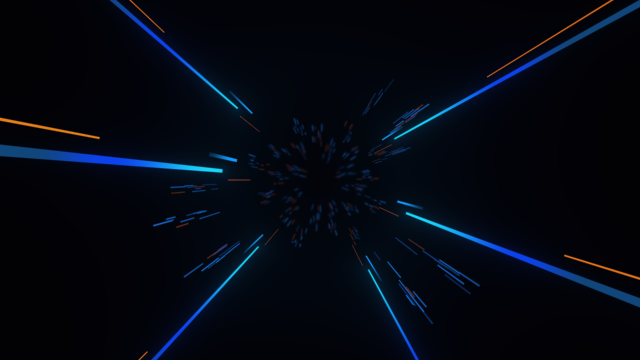
Reproduce this background procedurally as a WebGL 1 fragment shader.

```glsl
precision highp float;
// Neon light streaks racing out of a dark vanishing point at the centre.
// Every streak is a radial wedge: an angle, a radius range and an angular width.
// Six lanes carry a long beam with companions; looped clusters add small dashes.

uniform vec2 u_resolution;

const vec3 CYAN = vec3(0.09, 0.82, 0.93);
const vec3 BLUE = vec3(0.04, 0.25, 0.9);
const vec3 STEEL = vec3(0.06, 0.27, 0.46);
const vec3 ORANGE = vec3(0.9, 0.4, 0.08);

float hash(float n) {
    return fract(sin(n * 12.9898) * 43758.5453);
}

// Coordinates along and across a ray leaving the centre at the given angle.
vec2 rayCoords(vec2 p, float degrees) {
    float a = radians(degrees);
    vec2 dir = vec2(cos(a), sin(a));
    return vec2(dot(p, dir), abs(dir.x * p.y - dir.y * p.x));
}

// Coverage of a wedge between two radii; spread is its half width per radius.
float streak(vec2 p, float degrees, float near, float far, float spread, float blur) {
    vec2 q = rayCoords(p, degrees);
    float side = smoothstep(blur, -blur, q.y - spread * q.x);
    float ends = smoothstep(near - blur, near + blur, q.x)
               * smoothstep(far + blur, far - blur, q.x);
    return side * ends;
}

vec3 beamColor(float r) {
    vec3 c = mix(CYAN, BLUE, smoothstep(0.3, 0.58, r));
    return mix(c, STEEL, smoothstep(0.6, 0.8, r));
}

// Long beam, short blue and orange companions, and a far orange line.
// gap is the signed angle to the blue companion and scales all the widths.
vec3 lane(vec2 p, float degrees, float start, float gap, float orangeStart, float px) {
    float r = length(p);
    float size = abs(gap);
    vec3 tint = beamColor(r);

    // Halo around the beam, bluer than the beam itself
    vec2 q = rayCoords(p, degrees);
    float d = length(vec2(q.y, max(start - q.x, 0.0)));
    float fade = 1.0 - 0.65 * smoothstep(0.55, 0.9, r);
    vec3 haloTint = mix(tint, BLUE, 0.35);
    vec3 col = haloTint * fade * (0.13 * exp(-d * 50.0) + 0.05 * exp(-d * 13.0));

    float blueDash = streak(p, degrees + gap, start * 0.87, start * 1.16, 0.0022 * size, px);
    float fadeOut = 1.0 - 0.8 * smoothstep(start * 0.93, start * 1.17, r);
    col += vec3(0.07, 0.55, 0.9) * blueDash * fadeOut;

    float dimDash = streak(p, degrees - 0.68 * gap, start * 0.71, start * 0.94, 0.001 * size, px);
    col += vec3(0.42, 0.16, 0.05) * dimDash;

    float orangeLine = streak(p, degrees + 0.7 * gap, orangeStart, 2.0, 0.0006 * size, px);
    col = mix(col, ORANGE + vec3(0.0, 0.02 * size - 0.06, 0.0), orangeLine);

    return mix(col, tint, streak(p, degrees, start, 2.0, 0.0023 * size, px));
}

// Thin dashes scattered about one direction, within an angular width.
vec3 cluster(vec2 p, float degrees, float width, float near, float far, float seed, float blur) {
    vec3 col = vec3(0.0);
    float spread = 0.0025 + 0.0005 * width;
    for (int i = 0; i < 10; i++) {
        float k = seed * 17.0 + float(i);
        float a = degrees + width * (hash(k) - 0.5);
        float span = far - near;
        float r0 = near + span * 0.8 * hash(k + 0.31);
        float r1 = r0 + span * (0.1 + 0.22 * hash(k + 0.57));
        vec3 tint = mix(vec3(0.04, 0.18, 0.4), vec3(0.1, 0.5, 0.95), hash(k + 0.73));
        tint = mix(tint, vec3(0.45, 0.17, 0.06), step(0.8, hash(k + 0.91)));
        col = max(col, tint * streak(p, a, r0, r1, spread, blur));
    }
    return col;
}

void main() {
    vec2 p = (gl_FragCoord.xy - 0.5 * u_resolution) / u_resolution.y;
    float px = 0.9 / u_resolution.y;
    float r = length(p);

    // Near-black backdrop with a faint ring of blue haze
    vec3 col = mix(vec3(0.007, 0.01, 0.03), vec3(0.006, 0.006, 0.02), smoothstep(0.3, 0.9, r));
    float ring = (r - 0.3) / 0.17;
    col += vec3(0.0, 0.007, 0.015) * exp(-ring * ring);

    // Soft, distant dashes wound around the vanishing point
    for (int i = 0; i < 24; i++) {
        float k = float(i);
        float near = 0.035 + 0.005 * k;
        float blur = mix(0.007, 0.0035, k / 23.0);
        float width = mix(22.0, 9.0, k / 23.0);
        col += 0.5 * cluster(p, k * 137.5 + 20.0, width, near, near + 0.065, k + 3.0, blur);
    }

    // Finer groups of dashes between the lanes
    col += 0.6 * cluster(p, 183.5, 4.0, 0.27, 0.42, 41.0, px);
    col += 0.8 * cluster(p, 196.0, 5.0, 0.26, 0.47, 42.0, px);
    col += 0.8 * cluster(p, 216.5, 4.0, 0.22, 0.45, 43.0, px);
    col += 0.8 * cluster(p, -51.5, 4.0, 0.25, 0.51, 44.0, px);
    col += 0.7 * cluster(p, -35.5, 4.0, 0.26, 0.56, 45.0, px);
    col += 0.4 * cluster(p, 55.7, 4.0, 0.21, 0.35, 46.0, px);
    col += 0.7 * cluster(p, 36.0, 5.0, 0.17, 0.37, 47.0, px);
    col += 0.5 * cluster(p, 19.5, 5.0, 0.15, 0.28, 48.0, px);

    // Six main lanes: angle, start, gap, orange start
    col += lane(p, 139.0, 0.303, -3.5, 0.596, px);
    col += lane(p, 174.7, 0.272, -7.8, 0.623, px);
    col += lane(p, 28.9, 0.236, 3.9, 0.545, px);
    col += lane(p, -21.0, 0.256, 5.5, 0.710, px);
    col += lane(p, 227.3, 0.252, -3.5, 0.676, px);
    col += lane(p, -61.6, 0.283, 2.9, 0.9, px);

    gl_FragColor = vec4(min(col, 1.0), 1.0);
}
```
